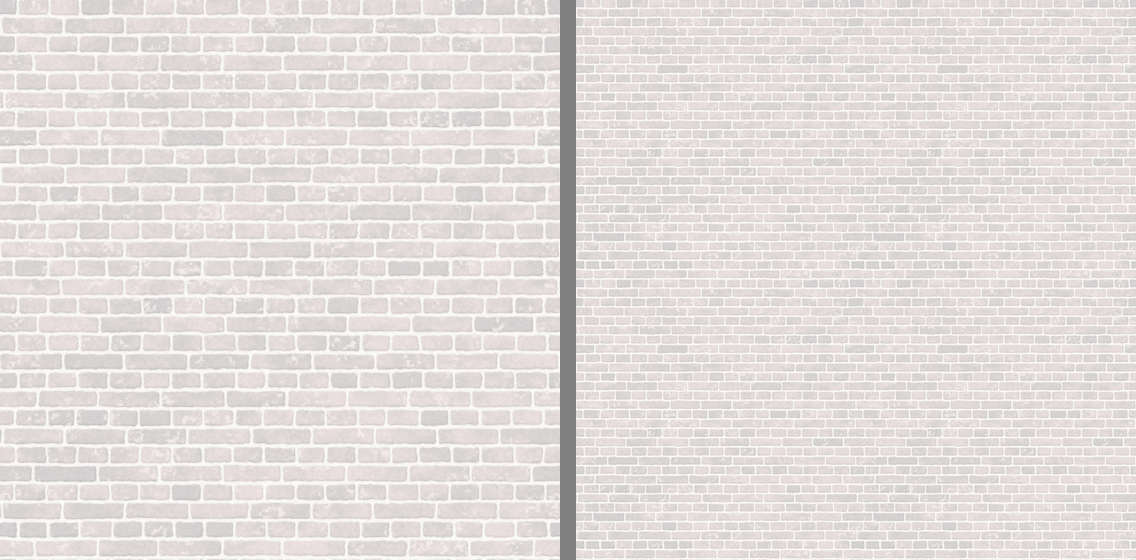
Left, the tile; right, the same tile 2 across and 2 down.
Give the GLSL for this texture, as a WebGL 2 fragment shader.

```glsl
#version 300 es
precision highp float;
// Whitewashed brick wall: courses of short headers alternate with long stretchers, pale mortar between.
uniform vec2 u_resolution;
out vec4 fragColor;

const float COURSES = 30.0;
const float STRETCHERS = 9.0;
const float HEADERS = 18.0;
const float COURSE_SHIFT = 0.004;
const vec2 HALF_JOINT = vec2(0.0027, 0.0033);
const float CORNER = 0.0042;

const vec3 MORTAR = vec3(0.99, 0.985, 0.975);
const vec3 ASH = vec3(0.843, 0.828, 0.826);
const vec3 BLUSH = vec3(0.914, 0.874, 0.868);
const vec3 SLATE = vec3(0.815, 0.812, 0.812);
const vec3 LIME = vec3(0.96, 0.935, 0.925);

float hash(vec2 cell, float seed) {
    vec3 q = fract(vec3(cell, seed) * vec3(0.1031, 0.1030, 0.0973));
    q += dot(q, q.yzx + 33.33);
    return fract((q.x + q.y) * q.z);
}

// Value noise on the unit square that wraps after "period" cells.
float noise(vec2 uv, vec2 period, float seed) {
    vec2 p = uv * period;
    vec2 i = floor(p);
    vec2 f = p - i;
    f = f * f * (3.0 - 2.0 * f);
    vec2 a = mod(i, period);
    vec2 b = mod(i + 1.0, period);
    return mix(mix(hash(a, seed), hash(vec2(b.x, a.y), seed), f.x),
               mix(hash(vec2(a.x, b.y), seed), hash(b, seed), f.x), f.y);
}

float fbm(vec2 uv, vec2 period, float seed) {
    float sum = 0.0;
    float weight = 0.5;
    for (int i = 0; i < 4; i++) {
        sum += weight * noise(uv, period, seed + float(i));
        period *= 2.0;
        weight *= 0.5;
    }
    return sum / 0.9375;
}

// Uneven edges: a slow sway plus fine chipping.
vec2 roughen(vec2 uv) {
    vec2 sway = vec2(noise(uv, vec2(40.0), 3.0), noise(uv, vec2(24.0, 60.0), 5.0)) - 0.5;
    vec2 chip = vec2(fbm(uv, vec2(130.0), 7.0), fbm(uv, vec2(130.0), 13.0)) - 0.5;
    return uv + sway * 0.0022 + chip * 0.0036;
}

float roundedBox(vec2 p, vec2 halfSize, float radius) {
    vec2 q = abs(p) - halfSize + radius;
    return length(max(q, 0.0)) + min(max(q.x, q.y), 0.0) - radius;
}

float jointShift(float column, float row, float count) {
    return 0.0065 * count * hash(vec2(mod(column, count), row), 21.0);
}

// Returns the position from the brick centre (xy) and the brick id (zw); sets its half size.
vec4 layBrick(vec2 uv, out vec2 halfSize) {
    float y = (uv.y - COURSE_SHIFT) * COURSES;
    float row = mod(floor(y), COURSES);
    bool isHeader = mod(row, 2.0) > 0.5;
    float count = isHeader ? HEADERS : STRETCHERS;

    // Stretchers stagger by half, with one repeated course at mid height.
    float pair = floor(row * 0.5);
    float stagger = mod(pair + step(7.5, pair), 2.0) > 0.5 ? 0.0 : 0.55;
    float offset = isHeader ? 0.49 : stagger;
    offset += (hash(vec2(row, 4.0), 31.0) - 0.5) * 0.008 * count;

    float x = uv.x * count - offset;
    float column = floor(x);
    column -= step(x - column, jointShift(column, row, count));
    float left = column + jointShift(column, row, count);
    float right = column + 1.0 + jointShift(column + 1.0, row, count);

    vec2 id = vec2(mod(column, count), row);
    float trim = 0.0009 * (hash(id, 41.0) - 0.3);
    halfSize = vec2(0.5 * (right - left) / count, 0.5 / COURSES) - HALF_JOINT - trim;
    vec2 local = vec2((x - 0.5 * (left + right)) / count, (fract(y) - 0.5) / COURSES);
    return vec4(local, id);
}

vec3 brickColor(vec2 uv, vec2 id) {
    float cloud = fbm(uv, vec2(28.0, 44.0), 51.0);
    float grain = fbm(uv, vec2(170.0), 61.0);
    float warmth = 0.5 + 0.65 * (hash(id, 71.0) - 0.5) + 1.5 * (cloud - 0.5) + 0.8 * (grain - 0.5);
    vec3 color = mix(ASH, BLUSH, clamp(warmth, 0.0, 1.0));
    color = mix(color, SLATE, 0.7 * step(0.93, hash(id, 81.0)));
    // Worn patches of lime wash, broken up by the grain.
    float worn = smoothstep(0.52, 0.75, fbm(uv, vec2(36.0), 91.0));
    color = mix(color, LIME, 0.8 * worn * smoothstep(0.48, 0.66, grain));
    return color + 0.03 * (noise(uv, vec2(340.0), 101.0) - 0.5);
}

void main() {
    vec2 uv = gl_FragCoord.xy / u_resolution;
    vec2 halfSize;
    vec4 brick = layBrick(roughen(uv), halfSize);
    float soft = max(0.0011, 0.75 / u_resolution.y);

    float dist = roundedBox(brick.xy, halfSize, CORNER);
    float lit = roundedBox(brick.xy + vec2(0.0009, -0.0017), halfSize, CORNER);
    float face = 1.0 - smoothstep(-soft, soft, dist);
    float lip = smoothstep(-2.0 * soft, soft, lit);

    // Mortar with faint grit and a soft shadow around each brick.
    vec3 mortar = MORTAR - 0.025 * noise(uv, vec2(220.0), 111.0);
    mortar -= 0.05 * (1.0 - smoothstep(0.0, 0.0028, dist));
    vec3 clay = brickColor(uv, brick.zw) - 0.055 * lip;
    fragColor = vec4(mix(mortar, clay, face), 1.0);
}
```
